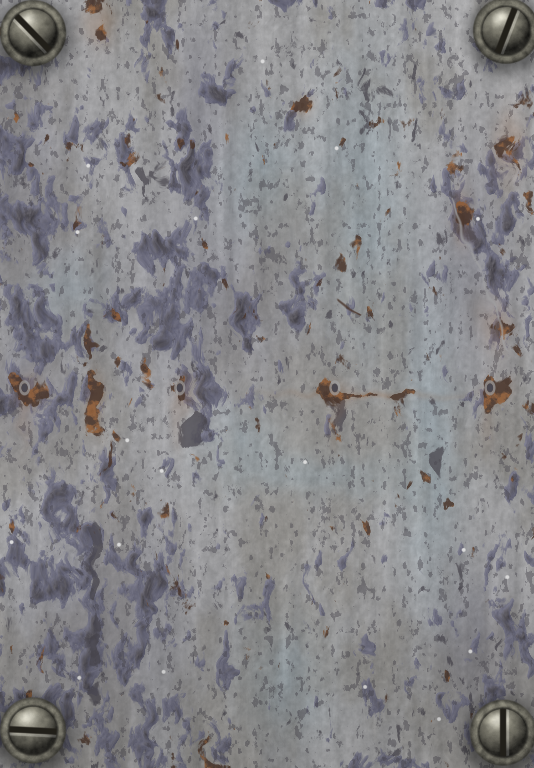
Write a Shadertoy shader that draws this texture.

```glsl
// Weathered grey-blue painted metal plate with chipped paint, rust and four corner screws.
const vec3 PAINT = vec3(0.625, 0.625, 0.63);
const vec3 PAINT_COOL = vec3(0.58, 0.625, 0.65);
const vec3 PAINT_WARM = vec3(0.53, 0.52, 0.50);
const vec3 PRIMER = vec3(0.41, 0.41, 0.485);
const vec3 BARE = vec3(0.29, 0.28, 0.31);
const vec3 RUST_DARK = vec3(0.29, 0.21, 0.17);
const vec3 RUST_BRIGHT = vec3(0.56, 0.36, 0.21);
const vec3 STEEL = vec3(0.60, 0.59, 0.53);
const vec3 LIGHT = vec3(-0.25, 0.55, 0.80);
const float CHIP_LEVEL = 0.62;
const float RUST_LEVEL = 0.74;
const float WASHER_RADIUS = 0.043;
const float DOME_RADIUS = 0.031;

// Soft regions: centre xy, radii zw, in units of canvas height
const vec4 WORN[7] = vec4[7](
  vec4(.02, .76, .08, .17), vec4(.26, .86, .04, .12), vec4(.26, .6, .13, .12),
  vec4(.03, .49, .06, .08), vec4(.13, .2, .11, .16), vec4(.62, .66, .06, .14),
  vec4(.62, .16, .06, .1));
const vec4 CLEAN[7] = vec4[7](
  vec4(.47, .73, .06, .2), vec4(.34, .77, .05, .08), vec4(.42, .38, .12, .03),
  vec4(.37, .12, .06, .08), vec4(.09, .62, .05, .05), vec4(.56, .42, .04, .2),
  vec4(.32, .43, .05, .05));
const vec4 RUSTY[7] = vec4[7](
  vec4(.13, .965, .02, .03), vec4(.603, .72, .012, .035), vec4(.664, .81, .018, .05),
  vec4(.645, .57, .02, .035), vec4(.124, .475, .009, .04), vec4(.395, .862, .014, .014),
  vec4(.48, .487, .1, .005));
const vec4 DARK[7] = vec4[7](
  vec4(.482, .868, .014, .03), vec4(.197, .77, .013, .016), vec4(.25, .44, .014, .02),
  vec4(.124, .2, .006, .14), vec4(.538, .86, .003, .08), vec4(.44, .45, .01, .04),
  vec4(.57, .4, .01, .02));
// Screw centre xy and slot angle
const vec3 SCREWS[4] = vec3[4](vec3(.043, .957, -.8), vec3(.659, .96, 1.2),
  vec3(.043, .049, -.05), vec3(.655, .046, 1.57));

float hash(vec2 p) {
  vec3 q = fract(p.xyx * 0.1031);
  q += dot(q, q.yzx + 33.33);
  return fract((q.x + q.y) * q.z);
}
float noise(vec2 p) {
  vec2 i = floor(p), f = fract(p);
  f = f * f * (3.0 - 2.0 * f);
  return mix(mix(hash(i), hash(i + vec2(1, 0)), f.x),
             mix(hash(i + vec2(0, 1)), hash(i + 1.0), f.x), f.y);
}
float fbm(vec2 p) {
  float sum = 0.0, amp = 0.516;
  for (int i = 0; i < 5; i++, amp *= 0.5) {
    sum += amp * noise(p);
    p = p * 2.03 + 17.3;
  }
  return sum;
}
float blob(vec2 p, vec4 b) {
  vec2 d = (p - b.xy) / b.zw;
  return exp(-dot(d, d));
}
float regions(vec2 p, vec4 list[7]) {
  float sum = 0.0;
  for (int i = 0; i < 7; i++) sum += blob(p, list[i]);
  return sum;
}
float chipGrain(vec2 p) {
  return mix(fbm(p * vec2(42, 25)), fbm(p * vec2(110, 58) + 40.0), 0.35);
}
float inside(float dist, float soft) { return 1.0 - smoothstep(-soft, soft, dist); }
float scratch(vec2 p, vec2 a, vec2 b) {
  vec2 d = b - a;
  float along = clamp(dot(p - a, d) / dot(d, d), 0.0, 1.0);
  return inside(length(p - a - d * along) - 0.0015, 0.0015);
}

vec3 plate(vec2 p) {
  vec2 q = p + 0.014 * (vec2(noise(p * 45.0), noise(p * 45.0 + 9.0)) - 0.5);
  float worn = regions(q, WORN), clean = regions(q, CLEAN);
  float cool = min(clean, 1.0);
  float streak = fbm(vec2(p.x * 70.0, p.y * 5.0)) - 0.5;

  // Paint: cool clean bands, warm grime, vertical run marks
  vec3 col = mix(PAINT, PAINT_COOL, cool * 0.8);
  float grime = smoothstep(0.42, 0.68, fbm(p * vec2(14, 7) + 3.0) + 0.12 * (0.5 - p.y));
  col = mix(col, PAINT_WARM, 0.65 * grime * (1.0 - 0.6 * cool));
  col *= 1.0 + 0.25 * streak + 0.16 * (fbm(p * 170.0) - 0.5);
  col = mix(col, PRIMER, 0.28 * min(worn, 1.0));

  // Chips expose primer and bare metal, with a lit paint edge
  float grain = chipGrain(q);
  float over = grain - CHIP_LEVEL + 0.13 * (worn - clean) + 0.12 * streak;
  float chip = smoothstep(-0.02, 0.04, over);
  float relief = grain - chipGrain(q + vec2(-0.002, 0.002));
  col = mix(col, mix(PRIMER, BARE, smoothstep(0.05, 0.2, over)), 0.9 * chip);
  col += 0.7 * clamp(relief, -0.08, 0.08) * (0.3 + chip);
  col = mix(col, BARE, 0.45 * smoothstep(0.63, 0.72, fbm(p * vec2(150, 95) + 71.0)));

  // Dark stains, then rust around the row of holes
  float stain = fbm(q * vec2(75, 42) + 21.0) + 0.38 * regions(q, DARK);
  col = mix(col, BARE, 0.75 * smoothstep(RUST_LEVEL, 0.84, stain));
  float field = regions(q, RUSTY), holeDist = 1.0;
  for (int i = 0; i < 4; i++) {
    vec2 hole = vec2(0.032 + 0.202 * float(i), 0.495);
    field += blob(q, vec4(hole + vec2(0.005, -0.006), 0.019, 0.018));
    field += 0.5 * blob(q, vec4(hole - vec2(0, 0.04), 0.008, 0.04));
    holeDist = min(holeDist, length((p - hole) / vec2(0.8, 1.1)));
  }
  float rust = smoothstep(RUST_LEVEL, 0.81, fbm(q * vec2(52, 32) + 88.0) + 0.33 * field);
  float rustTone = smoothstep(0.48, 0.72, fbm(p * 95.0 + 5.0));
  col = mix(col, RUST_BRIGHT, 0.22 * min(field, 1.0));
  col = mix(col, mix(RUST_DARK, RUST_BRIGHT, rustTone), 0.85 * rust);
  col = mix(col, PAINT, 0.7 * inside(abs(holeDist - 0.007) - 0.002, 0.001));
  col = mix(col, BARE, inside(holeDist - 0.005, 0.001));

  // Scratches and sparse white flecks
  col = mix(col, PAINT, 0.7 * scratch(q, vec2(0.59, 0.74), vec2(0.66, 0.54)));
  col = mix(col, RUST_DARK, 0.8 * scratch(q, vec2(0.44, 0.615), vec2(0.466, 0.59)));
  vec2 cell = floor(p * 22.0);
  vec2 fleck = fract(p * 22.0) - 0.2 - 0.6 * vec2(hash(cell + 4.0), hash(cell + 8.0));
  return mix(col, vec3(0.86), step(0.94, hash(cell)) * inside(length(fleck) - 0.055, 0.025));
}

vec3 addScrew(vec3 col, vec2 p, vec3 screw, float aa) {
  vec2 d = p - screw.xy, n = d / DOME_RADIUS;
  float r = length(d), grit = fbm(p * 130.0);
  // Contact shadow and worn washer
  col *= 1.0 - 0.45 * exp(-pow(length(d + vec2(0, 0.006)) / 0.052, 6.0));
  vec3 washer = STEEL * (0.45 + 0.55 * grit + 3.0 * dot(d, LIGHT.xy));
  washer *= 1.0 - 0.4 * smoothstep(0.037, WASHER_RADIUS, r);
  col = mix(col, washer, inside(r - WASHER_RADIUS, aa));
  col *= 1.0 - 0.55 * inside(abs(r - DOME_RADIUS) - 0.002, 0.002);
  // Domed head, highlight and slot
  vec3 normal = vec3(n, sqrt(max(0.0, 1.0 - dot(n, n))));
  float lit = max(dot(normal, normalize(LIGHT)), 0.0);
  vec3 dome = STEEL * (0.07 + 0.72 * lit + 0.3 * grit) + 0.3 * pow(lit, 14.0);
  float across = dot(d, vec2(-sin(screw.z), cos(screw.z)));
  dome += 0.16 * inside(abs(across + 0.006) - 0.002, 0.001);
  dome = mix(dome, vec3(0.13, 0.12, 0.1), inside(abs(across) - 0.004, aa));
  return mix(col, dome, inside(r - DOME_RADIUS, aa));
}

void mainImage(out vec4 fragColor, in vec2 fragCoord) {
  vec2 p = fragCoord / iResolution.y;
  vec3 col = plate(p) * (0.9 + 0.1 * smoothstep(0.0, 0.35, p.y));
  for (int i = 0; i < 4; i++) col = addScrew(col, p, SCREWS[i], 1.0 / iResolution.y);
  fragColor = vec4(clamp(col, 0.0, 1.0), 1.0);
}
```
